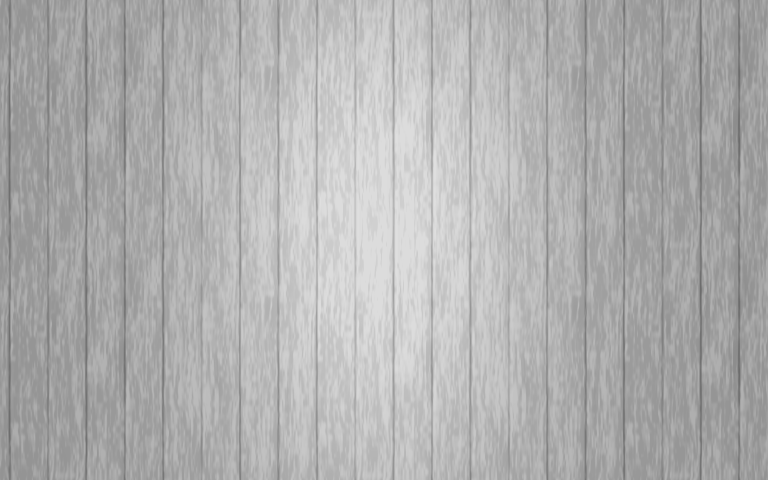
A WebGL 1 fragment shader for this texture:

```glsl
precision highp float;
// Pale grey vertical wooden planks with fine worn grain and a soft central light.
uniform vec2 u_resolution;

const float PLANKS = 20.0;       // boards across the canvas
const float TILE_PLANKS = 8.0;   // boards before the grain repeats
const float TILE_HEIGHT = 0.48;  // grain repeat in canvas heights
const float FIRST_SEAM = 0.0125;

float hash(vec2 p) {
  vec3 q = fract(vec3(p.xyx) * 0.1031);
  q += dot(q, q.yzx + 33.33);
  return fract((q.x + q.y) * q.z);
}

// Value noise that wraps after the given number of cells.
float tiledNoise(vec2 p, vec2 period) {
  vec2 i = floor(p);
  vec2 f = fract(p);
  f = f * f * (3.0 - 2.0 * f);
  vec2 a = mod(i, period);
  vec2 b = mod(i + 1.0, period);
  return mix(mix(hash(a), hash(vec2(b.x, a.y)), f.x),
             mix(hash(vec2(a.x, b.y)), hash(b), f.x), f.y);
}

// Noise with integer cells per board and per tile height.
float grainLayer(vec2 tile, vec2 cells) {
  return tiledNoise(tile * cells, cells * vec2(TILE_PLANKS, 1.0));
}

// Soft oval of wear, wrapping at the vertical tile border.
float wornSpot(vec2 tile, vec2 center, vec2 size) {
  vec2 d = tile - center;
  d.y = fract(d.y + 0.5) - 0.5;
  d /= size;
  return exp(-dot(d, d));
}

float wornSpots(vec2 tile) {
  vec2 size = vec2(0.15, 0.10);
  float wear = wornSpot(tile, vec2(6.78, 0.35), size);
  wear += wornSpot(tile, vec2(5.40, 0.65), size);
  wear += wornSpot(tile, vec2(2.09, 0.26), size);
  wear += wornSpot(tile, vec2(3.13, 0.28), size);
  wear += wornSpot(tile, vec2(7.17, 0.69), size);
  wear += wornSpot(tile, vec2(1.18, 0.48), size);
  wear += wornSpot(tile, vec2(2.87, 0.56), size);
  return wear;
}

// Broad light, taller than wide, with a faint wide tail.
float glow(vec2 uv) {
  vec2 d = uv - vec2(0.492, 0.53);
  float core = exp(-d.x * d.x / 0.036 - d.y * d.y / 0.34);
  float tail = exp(-d.x * d.x / 0.13 - d.y * d.y / 0.60);
  return 0.65 * core + 0.35 * tail;
}

// Thin dark groove between boards with a faint lit edge on its right.
float seamShade(float board, float pixel) {
  float seam = floor(board + 0.5);
  float d = board - seam;
  float weak = 1.0 - step(0.5, abs(mod(seam, 4.0) - 1.0));
  float groove = 1.0 - smoothstep(0.008, 0.012 + 1.2 * pixel, abs(d));
  float edge = 1.0 - smoothstep(0.01, 0.05, abs(d - 0.075));
  float shadow = exp(-abs(d) * 18.0);
  return mix(1.0, 0.6, weak) * (0.02 * edge - 0.12 * groove - 0.03 * shadow);
}

void main() {
  vec2 uv = gl_FragCoord.xy / u_resolution;
  float board = (uv.x - FIRST_SEAM) * PLANKS;
  float pixel = PLANKS / u_resolution.x;
  vec2 tile = vec2(mod(board, TILE_PLANKS), fract((1.0 - uv.y) / TILE_HEIGHT));
  float id = floor(tile.x);

  // Each board shifts its grain, so fibres break at the seams.
  vec2 fibre = tile + vec2(0.0, hash(vec2(id, 7.0)));
  fibre.x += 0.08 * (grainLayer(fibre, vec2(2.0, 6.0)) - 0.5);
  float patches = grainLayer(fibre, vec2(3.0, 3.0));
  float streaks = grainLayer(fibre, vec2(10.0, 6.0));
  float fibres = grainLayer(fibre, vec2(19.0, 11.0));
  float flecks = grainLayer(fibre, vec2(25.0, 38.0));
  float grain = 0.13 * patches + 0.20 * streaks + 0.37 * fibres + 0.30 * flecks;

  // Worn wood is dark; bare fibres between the flakes stay light.
  float light = glow(uv);
  float wear = min(wornSpots(tile) * (0.3 + fibres), 1.0);
  float flakes = smoothstep(0.34, 0.68, grain + 0.09 * wear - 0.06 * light);
  float pale = smoothstep(0.46, 0.26, grain) * (1.0 - 0.5 * light);
  float tone = 0.607 + 0.245 * light;
  tone += 0.032 - 0.070 * flakes + 0.030 * pale;
  tone -= 0.028 * wear;
  tone = min(tone, 0.862);
  tone += seamShade(board, pixel);
  gl_FragColor = vec4(vec3(tone), 1.0);
}
```
